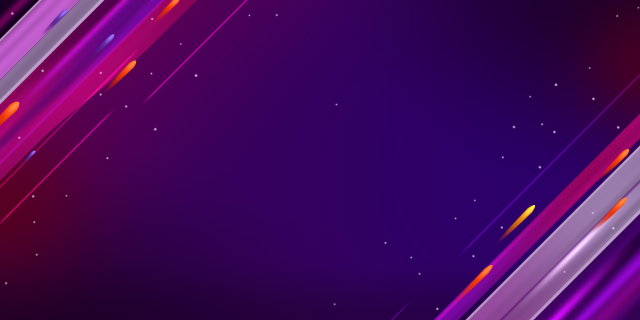
This background is drawn by a WebGL 1 fragment shader. Its source:

```glsl
precision highp float;
// Dark violet backdrop with diagonal neon ribbons filling two opposite corners.
// Everything slanted lives in a 45 degree frame: "across" counts the ribbons from
// the top left, "along" runs up and right; comets and hashed stars lie on top.

uniform vec2 u_resolution;

const vec3 VIOLET = vec3(0.22, 0.005, 0.35);
const vec3 PLUM = vec3(0.35, 0.0, 0.33);
const vec3 INDIGO = vec3(0.17, 0.0, 0.41);
const vec3 NIGHT = vec3(0.09, 0.0, 0.13);
const vec3 CRIMSON = vec3(0.36, 0.0, 0.08);
const vec3 PINK = vec3(0.66, 0.02, 0.43);
const vec3 PURPLE = vec3(0.46, 0.03, 0.62);
const vec3 NEON = vec3(0.78, 0.05, 0.80);
const vec3 LILAC = vec3(0.68, 0.33, 0.72);
const vec3 GLASS = vec3(0.58, 0.47, 0.65);
const vec3 RIM = vec3(0.78, 0.68, 0.82);
const vec3 ORANGE = vec3(1.0, 0.36, 0.04);
const vec3 YELLOW = vec3(0.95, 0.78, 0.06);
const vec3 BLUE = vec3(0.40, 0.25, 0.80);
const float STAR_CELL = 0.09;
const float STAR_RADIUS = 0.0032;
const float STAR_CHANCE = 0.33;

float pixel; // size of one pixel in canvas heights

float hash(vec2 p) {
  vec3 q = fract(p.xyx * 0.1031);
  q += dot(q, q.yzx + 33.33);
  return fract((q.x + q.y) * q.z);
}

float noise(vec2 p) {
  vec2 i = floor(p), f = fract(p);
  f = f * f * (3.0 - 2.0 * f);
  return mix(mix(hash(i), hash(i + vec2(1, 0)), f.x),
             mix(hash(i + vec2(0, 1)), hash(i + vec2(1, 1)), f.x), f.y);
}

float glow(float x, float center, float width) {
  float d = (x - center) / width;
  return exp(-d * d);
}

float band(float x, float from, float to) {
  return smoothstep(from - pixel, from + pixel, x) * (1.0 - smoothstep(to - pixel, to + pixel, x));
}

// Thin line that fades at both ends; s = (across, along).
float hairline(vec2 s, float center, float from, float to) {
  float fade = smoothstep(from, from + 0.1, s.y) * (1.0 - smoothstep(to - 0.1, to, s.y));
  return fade * glow(s.x, center, max(0.0035, pixel));
}

// Rounded head with a tail that narrows and fades down to the left.
void comet(inout vec3 col, vec2 s, vec2 head, float len, float width, vec3 tint) {
  float u = (head.y - s.y) / len;
  float tail = clamp(1.0 - u, 0.0, 1.0);
  float radius = width * sqrt(clamp(u * 8.0, 0.0, 1.0) * tail);
  float d = abs(s.x - head.x);
  float body = step(0.0, u) * (1.0 - smoothstep(radius - pixel, radius + pixel, d)) * step(0.0001, radius);
  vec3 hue = mix(tint * vec3(0.85, 0.35, 0.6), tint, tail * tail);
  hue += 0.25 * glow(u, 0.12, 0.15) * glow(d, 0.0, width * 0.6);
  col = mix(col, hue, body * smoothstep(0.0, 0.65, tail));
}

vec3 backdrop(vec2 p) {
  vec3 col = mix(PLUM, VIOLET, smoothstep(0.45, 1.35, p.x + 1.0 - p.y));
  col = mix(col, INDIGO, exp(-2.2 * dot(p - vec2(1.6, 0.45), p - vec2(1.6, 0.45))));
  col = mix(col, NIGHT, 0.85 * smoothstep(0.75, 0.0, length((p - vec2(1.9, 1.05)) * vec2(0.8, 1.1))));
  col = mix(col, NIGHT, 0.8 * smoothstep(0.8, 0.0, length((p - vec2(0.1, -0.08)) * vec2(0.7, 1.2))));
  col = mix(col, NIGHT, 0.4 * smoothstep(0.2, 0.0, p.y));
  col = mix(col, CRIMSON, 0.75 * exp(-14.0 * dot(p - vec2(0, 0.37), p - vec2(0, 0.37))));
  return mix(col, CRIMSON, 0.6 * exp(-25.0 * dot(p - vec2(2.02, 0.8), p - vec2(2.02, 0.8))));
}

void upperRibbons(inout vec3 col, vec2 s, float streak) {
  float high = smoothstep(-0.35, 0.35, s.y);
  col = mix(col, mix(PINK, PLUM, high) * (0.75 + 0.4 * streak), band(s.x, 0.326, 0.40));
  col = mix(col, mix(PINK, PURPLE, high) * (0.8 + 0.4 * streak), band(s.x, 0.39, 0.51));
  col = mix(col, PURPLE * 0.7, 0.6 * glow(s.x, 0.455, 0.025));
  col = mix(col, PINK * (0.8 + 0.25 * streak), band(s.x, 0.508, 0.615 - 0.05 * (1.0 - high)));
  col = mix(col, NEON, 0.85 * glow(s.x, 0.39, 0.014) * smoothstep(-0.4, 0.1, s.y));
  col = mix(col, NEON, 0.5 * glow(s.x, 0.51, 0.006));
  col = mix(col, NIGHT + PINK * 0.5 * glow(s.x, 0.075, 0.02), band(s.x, -1.0, 0.125));
  col = mix(col, LILAC * (0.85 + 0.35 * streak), band(s.x, 0.125, 0.25));
  col = mix(col, GLASS * (0.85 + 0.1 * streak), band(s.x, 0.25, 0.326));
  col = mix(col, RIM, 0.8 * (band(s.x, 0.312, 0.326) + band(s.x, 0.122, 0.13)));
}

void lowerRibbons(inout vec3 col, vec2 s, float streak) {
  float high = smoothstep(0.45, 1.3, s.y);
  col = mix(col, mix(PURPLE, PINK, high) * (0.85 + 0.2 * streak), band(s.x, 2.355, 2.432));
  col = mix(col, NEON, 0.8 * glow(s.x, 2.368, 0.008) * (1.0 - high));
  col = mix(col, VIOLET * (0.6 + 0.6 * streak), band(s.x, 2.667, 4.0));
  col += NEON * 0.75 * glow(s.x, 2.734, 0.022) * (1.0 - smoothstep(0.7, 1.3, s.y));
  col += PURPLE * 0.7 * glow(s.x, 2.815, 0.03) + PINK * 0.4 * glow(s.x, 2.88, 0.04);
  col = mix(col, mix(LILAC * 0.8, GLASS, high) * (0.88 + 0.2 * streak), band(s.x, 2.456, 2.667));
  col = mix(col, RIM, 0.75 * (band(s.x, 2.454, 2.465) + band(s.x, 2.654, 2.667)));
  col = mix(col, PURPLE * 0.7, 0.6 * glow(s.x, 2.566, 0.005));
  col += 0.45 * glow(s.x, 2.582, 0.014) * glow(s.y, 1.02, 0.22);
}

float stars(vec2 p, vec2 s) {
  vec2 cell = floor(p / STAR_CELL);
  vec2 spot = 0.15 + 0.7 * vec2(hash(cell + 7.0), hash(cell + 31.0));
  float lit = step(hash(cell + 53.0), STAR_CHANCE * (step(s.x, 0.95) + step(1.95, s.x)));
  float radius = STAR_RADIUS * (0.6 + 0.6 * hash(cell + 71.0));
  float d = length(p - (cell + spot) * STAR_CELL);
  return lit * (1.0 - smoothstep(radius - pixel, radius + pixel, d));
}

void main() {
  pixel = 1.0 / u_resolution.y;
  vec2 p = gl_FragCoord.xy * pixel;
  p.x *= 2.0 * u_resolution.y / u_resolution.x;
  vec2 s = vec2(p.x + 1.0 - p.y, p.x - 1.0 + p.y);
  float streak = noise(s * vec2(38.0, 1.6));

  vec3 col = backdrop(p);
  upperRibbons(col, s, streak);
  lowerRibbons(col, s, streak);
  col += PINK * 0.7 * (hairline(s, 0.698, -0.75, 0.04) + hairline(s, 0.771, 0.1, 0.9));
  col += PURPLE * 0.45 * (hairline(s, 2.234, 0.62, 1.9) + hairline(s, 2.224, 0.1, 0.36));
  col += PINK * 0.5 * hairline(s, 0.585, -0.7, 0.3);

  // Comets: upper corner, then lower corner
  comet(col, s, vec2(0.378, -0.26), 0.26, 0.021, ORANGE);
  comet(col, s, vec2(0.615, 0.235), 0.22, 0.015, ORANGE);
  comet(col, s, vec2(0.552, 0.57), 0.18, 0.014, ORANGE);
  comet(col, s, vec2(0.240, 0.18), 0.18, 0.012, BLUE);
  comet(col, s, vec2(0.464, 0.25), 0.18, 0.012, BLUE);
  comet(col, s, vec2(0.581, -0.36), 0.10, 0.008, BLUE);
  comet(col, s, vec2(2.313, 1.03), 0.26, 0.014, YELLOW);
  comet(col, s, vec2(2.367, 0.71), 0.28, 0.014, ORANGE);
  comet(col, s, vec2(2.432, 1.50), 0.22, 0.014, ORANGE);
  comet(col, s, vec2(2.576, 1.34), 0.24, 0.014, ORANGE);

  col = mix(col, vec3(0.95, 0.85, 1.0), 0.8 * stars(p, s));
  gl_FragColor = vec4(col, 1.0);
}
```
